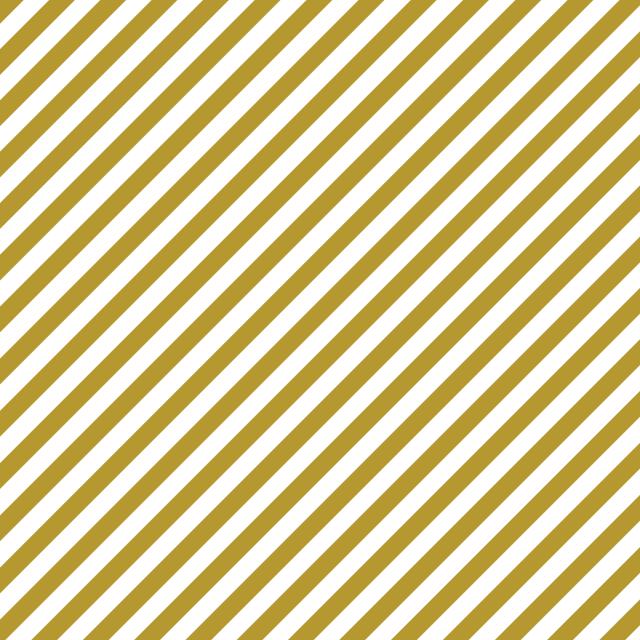
This pattern is drawn by a Shadertoy shader. Its source:

```glsl
// Even gold and white diagonal stripes, rising to the right, with a slight drift in spacing.

const vec3 WHITE = vec3(1.0);
const vec3 GOLD = vec3(0.71, 0.60, 0.19);

const float TAU = 6.2831853;
const float PERIOD = 62.1 / 768.0;       // stripe spacing along a canvas side
const float STRIPE_WIDTH = 31.0 / 768.0; // gold width along a canvas side
const float FIRST_CENTER = 74.3 / 768.0; // distance of the first full stripe from the top left
const float DRIFT = 1.6 / 768.0;         // largest shift of a stripe from even spacing
const float DRIFT_CYCLE = 15.0;          // stripes per drift cycle
const float DRIFT_PHASE = 4.0;           // stripe with the largest shift to the upper left

// Shift of the numbered stripe away from even spacing
float stripeDrift(float index, float amount, float cycle, float phase) {
    return -amount * cos(TAU * (index - phase) / cycle);
}

// Signed distance to the nearest stripe edge, negative inside the stripe
float stripeDistance(float s, float period, float width) {
    float index = floor(s / period + 0.5);
    float center = index * period + stripeDrift(index, DRIFT, DRIFT_CYCLE, DRIFT_PHASE);
    return abs(s - center) - 0.5 * width;
}

// Antialiased coverage of a signed distance
float coverage(float d, float softness) {
    return 1.0 - smoothstep(-softness, softness, d);
}

void mainImage(out vec4 fragColor, in vec2 fragCoord) {
    vec2 p = fragCoord / iResolution.y;
    float pixel = 1.0 / iResolution.y;

    // Diagonal coordinate, zero at the top left corner
    float s = p.x + 1.0 - p.y;

    float d = stripeDistance(s - FIRST_CENTER, PERIOD, STRIPE_WIDTH);
    fragColor = vec4(mix(WHITE, GOLD, coverage(d, pixel)), 1.0);
}
```
